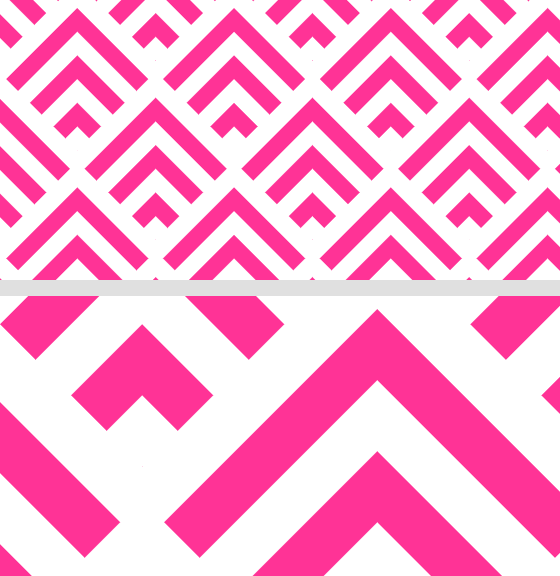
Top: the whole. Bottom: its middle third, enlarged.
Reproduce this pattern procedurally as a Shadertoy shader.

```glsl
const vec3 PAPER = vec3(1.0);
const vec3 PINK = vec3(1.0, 0.2, 0.59);

// Lengths are fractions of the canvas height
const vec2 PERIOD = vec2(0.5599, 0.6406);  // spacing of one lattice of motifs
const vec2 APEX = vec2(0.276, 0.9714);     // tip of one outer chevron
const float STRIPE = 0.0846;               // band height, equal to the gap
const float SIDE = 6.0 * STRIPE;           // three bands and three gaps
const float MARGIN = 0.05;                 // room above each tip for smoothing

// Signed distance to three nested chevrons, with the tip at the origin, y down
float nestedChevrons(vec2 p) {
    float u = p.y + p.x;
    float v = p.y - p.x;
    float inner = min(u, v);
    float outer = max(u, v);
    float bands = abs(mod(inner + 0.5 * STRIPE, 2.0 * STRIPE) - STRIPE) - 0.5 * STRIPE;
    return max(bands, max(-inner, outer - SIDE)) * inversesqrt(2.0);
}

// Wraps a point into the cell around the nearest motif
vec2 wrapCell(vec2 p) {
    vec2 corner = vec2(0.5 * PERIOD.x, MARGIN);
    return mod(p + corner, PERIOD) - corner;
}

void mainImage(out vec4 fragColor, in vec2 fragCoord) {
    float pixel = 1.0 / iResolution.y;
    vec2 p = fragCoord * pixel - APEX;
    p.y = -p.y;

    // Two lattices, the second shifted by half a period both ways
    float dist = 1.0;
    for (int i = 0; i < 2; i++) {
        vec2 shift = 0.5 * float(i) * PERIOD;
        dist = min(dist, nestedChevrons(wrapCell(p - shift)));
    }

    float ink = clamp(0.5 - dist / pixel, 0.0, 1.0);
    fragColor = vec4(mix(PAPER, PINK, ink), 1.0);
}
```
